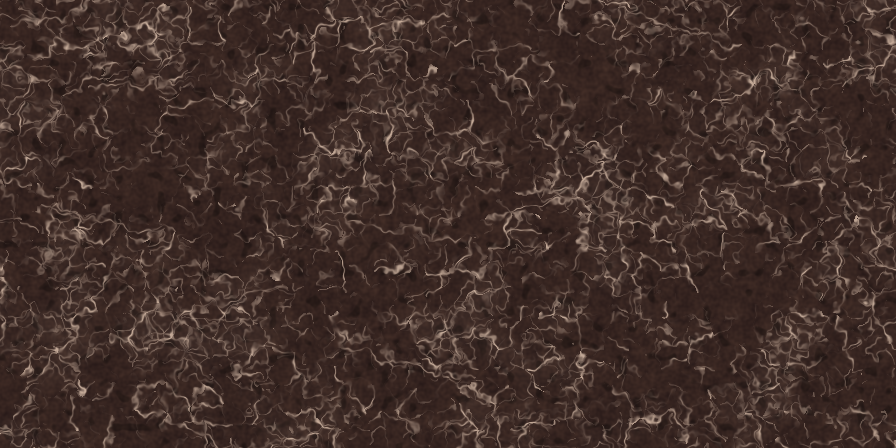
Reproduce this texture procedurally as a WebGL 1 fragment shader.

```glsl
precision highp float;
// Dark brown marble with a broken web of thin cream veins.

uniform vec2 u_resolution;

#define DARK_BROWN vec3(0.155, 0.100, 0.095)
#define WARM_BROWN vec3(0.275, 0.188, 0.158)
#define CREAM vec3(0.76, 0.66, 0.59)
#define LONG_SCALE 5.0
#define VEIN_SCALE 17.0
#define FINE_SCALE 34.0
#define VEIN_WIDTH 0.0034
#define FINE_WIDTH 0.0027
#define VEIN_STRENGTH 0.80
#define FINE_STRENGTH 0.46
#define WARP 0.016
#define MOTTLE 0.36

vec2 hash2(vec2 p) {
  vec3 q = fract(p.xyx * vec3(0.1031, 0.1030, 0.0973));
  q += dot(q, q.yzx + 33.33);
  return fract((q.xx + q.yz) * q.zy);
}

float cornerSlope(vec2 cell, vec2 offset) {
  float angle = 6.28318 * hash2(cell).x;
  return dot(vec2(cos(angle), sin(angle)), offset);
}

// Gradient noise, roughly -1 to 1
float noise(vec2 p) {
  vec2 i = floor(p), f = p - i;
  vec2 u = f * f * f * (f * (f * 6.0 - 15.0) + 10.0);
  vec2 e = vec2(1.0, 0.0);
  float low = mix(cornerSlope(i, f), cornerSlope(i + e, f - e), u.x);
  float high = mix(cornerSlope(i + e.yx, f - e.yx), cornerSlope(i + 1.0, f - 1.0), u.x);
  return 1.6 * mix(low, high, u.y);
}

vec2 noise2(vec2 p) {
  return vec2(noise(p), noise(p + vec2(37.4, 91.7)));
}

// Cell borders: x is the distance to the border, y a random value per border
vec2 crackle(vec2 p) {
  vec2 cell = floor(p), f = p - cell;
  vec2 near = vec2(9.0), next = vec2(8.0, 9.5);
  vec2 nearId = vec2(0.0), nextId = vec2(0.0);
  for (int y = -1; y <= 1; y++) {
    for (int x = -1; x <= 1; x++) {
      vec2 g = vec2(float(x), float(y));
      vec2 r = g + hash2(cell + g) - f;
      if (dot(r, r) < dot(near, near)) {
        next = near;
        nextId = nearId;
        near = r;
        nearId = cell + g;
      } else if (dot(r, r) < dot(next, next)) {
        next = r;
        nextId = cell + g;
      }
    }
  }
  float d = dot(0.5 * (near + next), normalize(next - near));
  return vec2(d, hash2(nearId + nextId + 211.0).y);
}

// Soft line profile that never gets thinner than a pixel
float line(float d, float width) {
  float w = max(width, 0.6 / u_resolution.y);
  return exp(-d * d / (w * w));
}

void main() {
  vec2 p = gl_FragCoord.xy / u_resolution.y + 3.0;

  // Mottled stone with dark pits and fine grain
  float tone = 0.30 * noise(p * 7.0) + 0.45 * noise(p * 24.0)
             + 0.55 * noise(p * 58.0) + 0.60 * noise(p * 115.0);
  vec3 color = mix(DARK_BROWN, WARM_BROWN, clamp(0.46 + MOTTLE * tone, 0.0, 1.1));
  float pit = smoothstep(0.35, 0.70, noise(p * 32.0 + 50.0));
  color *= 1.0 - 0.28 * pit;

  // Ragged paths and the patches where veins gather
  vec2 q = p + WARP * noise2(p * 26.0) + 0.4 * WARP * noise2(p * 66.0);
  float patchiness = 0.5 * noise(p * 3.5 + 20.0) + 0.6 * noise(p * 10.0 + 70.0);
  float fade = clamp(0.80 + 0.7 * noise(p * 42.0 + 9.0), 0.15, 1.2);

  // Three sizes of vein, each with many borders left out
  vec2 web = crackle(q * VEIN_SCALE);
  float vein = line(web.x / VEIN_SCALE, VEIN_WIDTH)
             * smoothstep(0.35, 0.95, web.y + 0.55 * patchiness) * VEIN_STRENGTH;
  vec2 fineWeb = crackle(q * FINE_SCALE + 40.0);
  float fine = line(fineWeb.x / FINE_SCALE, FINE_WIDTH)
             * smoothstep(0.35, 0.95, fineWeb.y + 0.9 * patchiness) * FINE_STRENGTH;
  vec2 longWeb = crackle(q * LONG_SCALE * vec2(0.7, 1.2) + 15.0);
  float longVein = line(longWeb.x / LONG_SCALE, VEIN_WIDTH)
                 * smoothstep(0.70, 0.95, longWeb.y) * 0.65;

  // Cream veins over a faint haze
  float haze = 0.05 * smoothstep(-0.1, 0.6, patchiness);
  float cream = max(max(vein, longVein), fine) + 0.4 * min(vein, fine);
  color = mix(color, CREAM, clamp(cream * fade + haze, 0.0, 1.0));
  gl_FragColor = vec4(color, 1.0);
}
```
